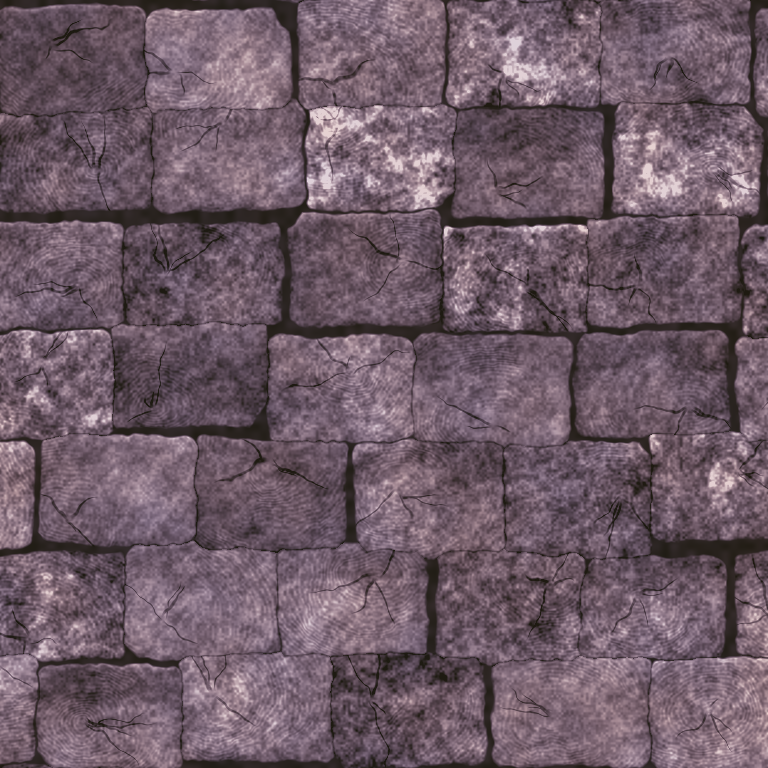
A WebGL 2 fragment shader for this texture:

```glsl
#version 300 es
precision highp float;
// A wall of stacked, weathered timber ends with dark gaps between them.
// Jittered rounded boxes form the blocks; growth rings, saw strokes, cracks and
// layered noise set a tone, which a ramp turns into dusky purple-brown colours.
uniform vec2 u_resolution;
out vec4 fragColor;

const vec2 GRID = vec2(5.0, 7.0);

struct Block {
    float dist;   // signed distance, negative inside
    vec2 local;   // position relative to the centre
    vec2 extent;  // half size
    vec2 cell;    // identity
};

float hash(vec2 p) {
    vec3 q = fract(vec3(p.xyx) * 0.1031);
    q += dot(q, q.yzx + 33.33);
    return fract((q.x + q.y) * q.z);
}

vec2 hash2(vec2 p) {
    return vec2(hash(p + 17.3), hash(p + 71.9));
}

float noise(vec2 p) {
    vec2 i = floor(p), f = fract(p);
    f = f * f * (3.0 - 2.0 * f);
    float low = mix(hash(i), hash(i + vec2(1, 0)), f.x);
    float high = mix(hash(i + vec2(0, 1)), hash(i + vec2(1, 1)), f.x);
    return mix(low, high, f.y);
}

float fbm(vec2 p) {
    float sum = 0.0, amp = 0.53;
    for (int i = 0; i < 4; i++) {
        sum += amp * noise(p);
        p = mat2(1.6, 1.2, -1.2, 1.6) * p + 7.1;
        amp *= 0.5;
    }
    return sum;
}

vec2 rotate(vec2 p, float a) {
    float c = cos(a), s = sin(a);
    return vec2(c * p.x + s * p.y, c * p.y - s * p.x);
}

float rowShift(float row) {
    return (hash(vec2(row, 5.7)) - 0.5) * 0.6;
}

Block makeBlock(vec2 p, vec2 cell) {
    vec2 jitter = (hash2(cell) - 0.5) * vec2(0.10, 0.17);
    vec2 centre = (cell + 0.5 + jitter + vec2(rowShift(cell.y), 0.0)) / GRID;
    vec2 extent = mix(vec2(0.470, 0.462), vec2(0.515, 0.530), hash2(cell + 9.0)) / GRID;
    vec2 q = rotate(p - centre, (hash(cell + 3.0) - 0.5) * 0.07);
    float radius = mix(0.006, 0.020, hash(cell + 23.0));
    vec2 d = abs(q) - extent + radius;
    float box = length(max(d, 0.0)) + min(max(d.x, d.y), 0.0) - radius;
    // One corner is cut off by a varying amount
    vec2 corner = sign(hash2(cell + 41.0) - 0.5);
    float chip = dot(q * corner - extent, vec2(0.75, 0.66)) + 0.03 * pow(hash(cell + 51.0), 2.0);
    return Block(max(box, chip), q, extent, cell);
}

// Dark splits running outward from the heart of the timber
float cracks(vec2 q, vec2 cell) {
    float dark = 0.0;
    for (int i = 0; i < 4; i++) {
        vec2 seed = cell + float(i) * 13.7;
        vec2 r = rotate(q, 6.2832 * hash(seed));
        float reach = mix(0.02, 0.10, hash(seed + 2.0));
        float off = abs(r.y + (noise(r * 45.0 + seed) - 0.5) * 0.014);
        float width = 0.0022 * hash(seed + 4.0) * smoothstep(reach, 0.0, r.x);
        float span = smoothstep(0.0, 0.01, r.x) * smoothstep(reach, reach * 0.8, r.x);
        dark = max(dark, span * smoothstep(width + 0.0015, width * 0.5, off));
    }
    return dark;
}

float woodTone(vec2 p, Block b) {
    float age = hash(b.cell + 61.0);
    vec2 heart = (hash2(b.cell + 81.0) - 0.5) * b.extent * 1.4;
    vec2 q = b.local - heart;
    float radius = length(q * vec2(1.0, 1.25)) + 0.016 * noise(q * 28.0 + b.cell);
    float rings = sin(radius * 950.0) * smoothstep(0.35, 0.7, noise(p * 14.0 + 3.0));
    vec2 saw = rotate(b.local, mix(0.2, 1.0, hash(b.cell + 91.0)));
    float strokes = noise(saw * vec2(22.0, 130.0) + b.cell * 5.0) - 0.5;
    float tone = 2.45 + (hash(b.cell + 31.0) - 0.5) * 1.6;
    tone += (fbm(p * 10.0) - 0.5) * 2.6 + rings * 0.28 + strokes * 0.8;
    // Grit at three scales, rougher on older timber
    float grit = (noise(p * 310.0) - 0.5) * 1.7 + (noise(p * 140.0) - 0.5) * 1.6
               + (noise(p * 55.0) - 0.5) * 1.1;
    tone += grit * mix(0.65, 1.2, age);
    // Pits, pale crust and a stained band along the top
    tone -= 1.5 * age * smoothstep(0.62, 0.8, fbm(p * 42.0 + 19.0));
    tone += 1.8 * smoothstep(0.7, 0.95, age) * smoothstep(0.54, 0.7, fbm(p * 33.0 + 47.0));
    float band = smoothstep(0.25, 0.4, b.local.y / b.extent.y + (noise(p * 30.0) - 0.5) * 0.3);
    tone -= 0.7 * band * step(0.65, hash(b.cell + 101.0));
    return tone - 1.9 * cracks(q, b.cell);
}

vec3 ramp(float t) {
    vec3 c = mix(vec3(0.15, 0.13, 0.11), vec3(0.27, 0.22, 0.25), clamp(t, -0.3, 1.0));
    c = mix(c, vec3(0.38, 0.31, 0.36), clamp(t - 1.0, 0.0, 1.0));
    c = mix(c, vec3(0.50, 0.42, 0.48), clamp(t - 2.0, 0.0, 1.0));
    c = mix(c, vec3(0.65, 0.56, 0.61), clamp(t - 3.0, 0.0, 1.0));
    return mix(c, vec3(0.84, 0.78, 0.80), clamp(t - 4.0, 0.0, 1.2));
}

void main() {
    vec2 p = gl_FragCoord.xy / u_resolution.y;
    vec2 rough = vec2(noise(p * 32.0), noise(p * 32.0 + 50.0)) - 0.5;
    vec2 fine = vec2(noise(p * 120.0), noise(p * 120.0 + 50.0)) - 0.5;
    vec2 w = p + rough * 0.007 + fine * 0.003;

    // Nearest block and the runner-up
    Block near = Block(1.0, vec2(0.0), vec2(1.0), vec2(0.0));
    float second = 1.0;
    float row = floor(w.y * GRID.y);
    for (int j = -1; j <= 1; j++) {
        float y = row + float(j);
        float column = floor(w.x * GRID.x - rowShift(y));
        for (int i = -1; i <= 1; i++) {
            Block b = makeBlock(w, vec2(column + float(i), y));
            second = min(second, max(b.dist, near.dist));
            if (b.dist < near.dist) near = b;
        }
    }

    // Worn edges: bright along the top, shaded elsewhere
    float tone = woodTone(p, near);
    float depth = max(-near.dist, 0.0);
    float top = smoothstep(0.55, 0.95, near.local.y / near.extent.y);
    tone += 1.9 * top * exp(-depth / 0.004) * hash(near.cell + 111.0);
    tone -= 0.9 * (1.0 - top) * exp(-depth / 0.007);
    tone -= 1.3 * smoothstep(0.005, 0.0, second - near.dist);
    float gap = smoothstep(-0.0015, 0.0025, near.dist);
    tone = mix(tone, 0.1 + (noise(p * 90.0) - 0.5) * 0.6, gap);

    vec3 tint = mix(vec3(1.05, 1.0, 0.95), vec3(0.97, 0.99, 1.05), fbm(p * 13.0 + 80.0));
    fragColor = vec4(ramp(tone) * tint, 1.0);
}
```
